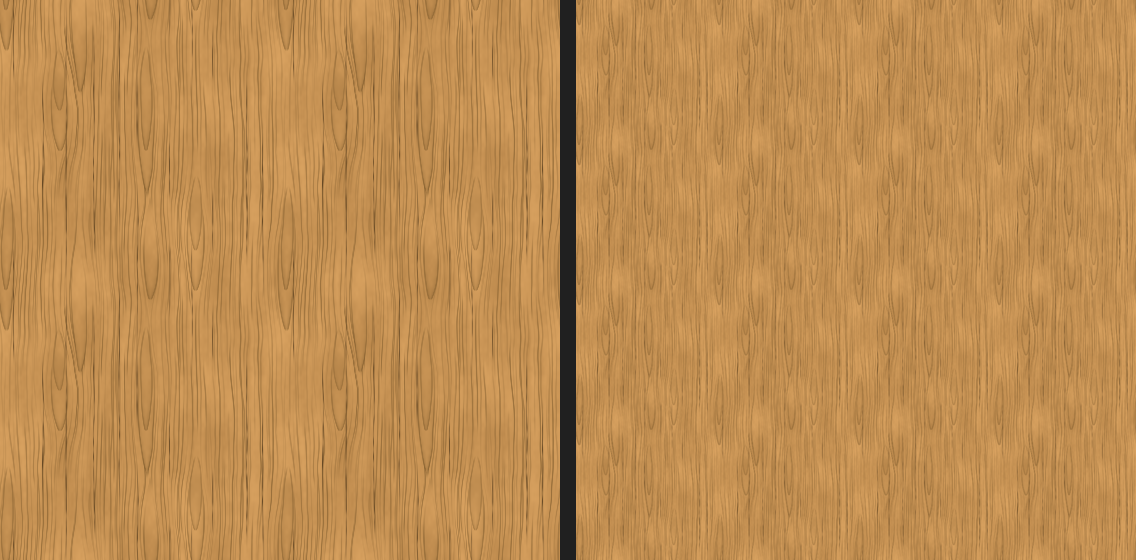
Left, the tile; right, the same tile 2 across and 2 down.
Write a three.js fragment shader that draws this texture.

```glsl
varying vec2 vUv;

const float REPEATS = 2.0;
const vec3 LIGHT_WOOD = vec3(0.845, 0.63, 0.372);
const vec3 DEEP_WOOD = vec3(0.70, 0.505, 0.275);
const vec3 GRAIN = vec3(0.48, 0.345, 0.165);
const vec3 CRACK = vec3(0.29, 0.20, 0.09);

float hash(vec2 cell, float seed) {
  return fract(sin(dot(cell, vec2(127.1, 311.7)) + seed * 74.7) * 43758.5);
}

// Value noise that wraps after a whole number of cells
float noise(vec2 p, vec2 cells, float seed) {
  vec2 q = p * cells;
  vec2 i = floor(q);
  vec2 f = fract(q);
  f = f * f * (3.0 - 2.0 * f);
  vec2 a = mod(i, cells);
  vec2 b = mod(i + 1.0, cells);
  float low = mix(hash(a, seed), hash(vec2(b.x, a.y), seed), f.x);
  float high = mix(hash(vec2(a.x, b.y), seed), hash(b, seed), f.x);
  return mix(low, high, f.y);
}

float stroke(float dist, float width) {
  return 1.0 - smoothstep(width * 0.2, width, abs(dist));
}

float wrapOffset(float d) {
  return fract(d + 0.5) - 0.5;
}

float lensWidth(float t, float width) {
  return 2.55 * width * pow(t, 0.72) * pow(1.0 - t, 0.75);
}

// Pointed growth ring, darkest at its lower tip
float ringInk(vec2 p, vec2 tip, vec2 size, float fadeStart) {
  float t = min(fract(p.y - tip.y) / size.y, 1.0);
  float gap = lensWidth(t, size.x) - abs(wrapOffset(p.x - tip.x));
  float ends = smoothstep(0.0, 0.025, t) * (1.0 - smoothstep(fadeStart, 1.0, t));
  float line = stroke(gap, 0.0046) * mix(0.75, 0.5, t);
  float shade = step(0.0, gap) * exp(-gap / 0.009) * (1.0 - t) * (1.0 - t);
  return ends * max(line, 0.75 * shade);
}

// Nested rings that push the surrounding grain smoothly aside
void cathedral(vec2 p, vec2 tip, vec2 size, float core,
               inout float shift, inout float ink, inout float inside) {
  float t = min(fract(p.y - tip.y) / size.y, 1.0);
  float dx = wrapOffset(p.x - tip.x);
  float gap = abs(dx) - lensWidth(t, size.x);
  float reach = min(fract(p.y - tip.y + 0.1) / (size.y + 0.2), 1.0);
  float push = size.x * pow(sin(3.14159 * reach), 2.0);
  shift -= sign(dx) * min(abs(dx), push * exp(-max(abs(dx) - push, 0.0) / 0.075));
  float open = 1.0 - smoothstep(0.5, 0.95, t);
  inside = max(inside, open * (1.0 - smoothstep(-0.004, 0.002, gap)));
  float inner = ringInk(p, tip + vec2(0.0, 0.145), size * vec2(0.68, 0.72), 0.9);
  ink = max(ink, max(ringInk(p, tip, size, 0.35), core * inner));
}

// Thin wandering lines whose strength varies along their length
float grainLines(float u, float y, float count, float width, float seed) {
  float id = mod(floor(u * count), count);
  vec2 along = vec2(id / count, y);
  float middle = 0.5 + 0.5 * (noise(along, vec2(count, 6.0), seed) - 0.5);
  float dist = (fract(u * count) - middle) / count;
  float fade = smoothstep(0.2, 0.6, noise(along, vec2(count, 5.0), seed + 1.0));
  float weight = mix(0.3, 1.0, hash(vec2(id, 3.0), seed));
  float halo = 0.15 * exp(-abs(dist) * 280.0);
  return weight * fade * (stroke(dist, width) + halo);
}

// Hairline dark splits with uneven strength
float cracks(vec2 p, float count) {
  float id = mod(floor(p.x * count), count);
  vec2 along = vec2(id / count, p.y);
  float middle = mix(0.3, 0.7, hash(vec2(id, 8.0), 5.0));
  middle += 0.05 * (noise(along, vec2(count, 9.0), 6.0) - 0.5);
  float pieces = smoothstep(0.3, 0.75, noise(along, vec2(count, 5.0), 7.0));
  pieces *= mix(0.25, 1.0, noise(along, vec2(count, 38.0), 8.0));
  return pieces * stroke((fract(p.x * count) - middle) / count, 0.0036);
}

void main() {
  vec2 p = fract(vUv * REPEATS);

  // Gentle sway and cathedral figure
  vec2 swayed = p;
  swayed.x += 0.02 * (noise(p, vec2(5.0, 4.0), 1.0) - 0.5);
  swayed.x += 0.004 * (noise(p, vec2(13.0, 15.0), 2.0) - 0.5);
  float shift = 0.0;
  float ink = 0.0;
  float inside = 0.0;
  cathedral(swayed, vec2(0.026, 0.815), vec2(0.032, 0.53), 1.0, shift, ink, inside);
  cathedral(swayed, vec2(0.205, 0.458), vec2(0.032, 0.31), 0.8, shift, ink, inside);
  cathedral(swayed, vec2(0.286, 0.667), vec2(0.03, 0.48), 0.0, shift, ink, inside);
  cathedral(swayed, vec2(0.527, 0.313), vec2(0.032, 0.53), 1.0, shift, ink, inside);
  cathedral(swayed, vec2(0.703, 0.958), vec2(0.034, 0.38), 0.8, shift, ink, inside);
  cathedral(swayed, vec2(0.538, 0.927), vec2(0.026, 0.32), 0.0, shift, ink, inside);
  float u = swayed.x + shift;

  // Broad patches, fibres and mottling
  float tone = 0.65 + 0.5 * (noise(p, vec2(9.0, 5.0), 11.0) - 0.5);
  tone += 0.3 * (noise(vec2(u, p.y), vec2(64.0, 6.0), 12.0) - 0.5);
  tone += 0.2 * (noise(p, vec2(34.0, 22.0), 13.0) - 0.5);
  tone += 0.16 * (noise(p, vec2(120.0, 60.0), 14.0) - 0.5);
  vec3 color = mix(DEEP_WOOD, LIGHT_WOOD, clamp(tone, 0.0, 1.0));

  // Grain gathered in bands, then rings and splits
  float band = mix(0.45, 1.0, smoothstep(0.25, 0.6, noise(vec2(u, p.y), vec2(11.0, 3.0), 15.0)));
  float lines = max(grainLines(u, p.y, 62.0, 0.0042, 21.0),
                    0.75 * grainLines(u, p.y, 41.0, 0.0046, 31.0));
  color = mix(color, GRAIN, 0.55 * band * lines * (1.0 - inside));
  color = mix(color, GRAIN, 0.72 * ink);
  color = mix(color, CRACK, 0.7 * cracks(p, 11.0));
  gl_FragColor = vec4(color, 1.0);
}
```
